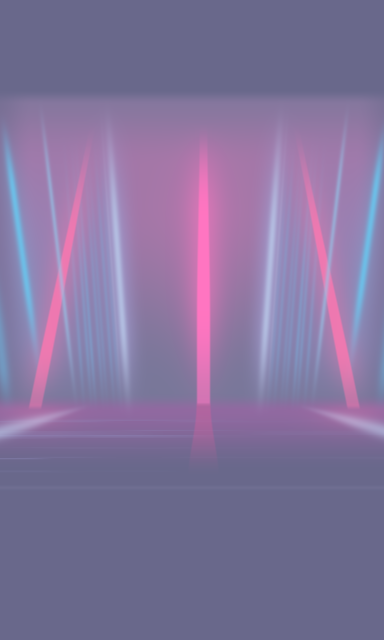
A Shadertoy shader for this background:

```glsl
const vec3 SLATE = vec3(0.410, 0.408, 0.545);
const vec3 MAUVE = vec3(0.640, 0.465, 0.655);
const vec3 DUSK = vec3(0.470, 0.465, 0.600);
const vec3 HAZE = vec3(0.560, 0.540, 0.740);
const vec3 PINK = vec3(1.000, 0.460, 0.755);
const vec3 ROSE = vec3(0.960, 0.470, 0.690);
const vec3 CYAN = vec3(0.430, 0.740, 0.900);
const vec3 ICE = vec3(0.730, 0.800, 0.920);
const vec3 PLUM = vec3(0.570, 0.410, 0.630);

const float ROOM_TOP = 0.857;
const float ROOM_BOTTOM = 0.241;
const float HORIZON = 0.368;
const float MIRROR_X = 0.506;
const float CENTER_X = 0.530;
const int FINE_BEAMS = 7;
const float STREAK_ROWS = 190.0;

float hash(float n) {
    n = fract(n * 0.1031);
    n *= n + 33.33;
    return fract(n * (n + n));
}

float noise(float x) {
    float f = fract(x);
    return mix(hash(floor(x)), hash(floor(x) + 1.0), f * f * (3.0 - 2.0 * f));
}

float bell(float x, float width) {
    return exp(-x * x / (width * width));
}

// Horizontal distance to the line from top to bottom
float lineOffset(vec2 p, vec2 top, vec2 bottom) {
    return p.x - mix(bottom.x, top.x, (p.y - bottom.y) / (top.y - bottom.y));
}

// Vertical fade: rises over the foot, dies away towards the head
float fade(float y, float foot, float full, float dim, float head) {
    return smoothstep(foot, full, y) * (1.0 - smoothstep(dim, head, y));
}

float strip(float d, float halfWidth) {
    float soft = 0.0015 + 0.7 / iResolution.x;
    return 1.0 - smoothstep(halfWidth - soft, halfWidth + soft, abs(d));
}

vec3 wall(vec2 p, vec2 m) {
    vec3 col = mix(DUSK, MAUVE, smoothstep(0.40, 0.68, p.y));
    col = mix(col, DUSK, 0.75 * smoothstep(0.74, 0.86, p.y));
    float side = smoothstep(0.13, 0.26, m.x);
    col = mix(col, HAZE, 0.55 * side * fade(p.y, 0.34, 0.48, 0.58, 0.86));
    return mix(col, SLATE, 0.5 * smoothstep(0.42, 0.52, m.x));
}

vec3 floorColor(vec2 p, vec2 m) {
    float depth = (HORIZON - p.y) / (HORIZON - ROOM_BOTTOM);
    vec3 col = mix(PLUM, SLATE, smoothstep(0.0, 0.85, depth));
    // Thin horizontal reflections, strongest on the left
    float row = p.y * STREAK_ROWS;
    float streak = smoothstep(0.55, 1.0, noise(row));
    streak *= smoothstep(0.25, 0.75, noise(p.x * 5.0 + floor(row) * 7.3));
    streak *= fade(p.y, 0.25, 0.29, 0.33, 0.36) * (1.0 - 0.8 * smoothstep(0.2, 0.7, p.x));
    col = mix(col, HAZE, 0.6 * streak);
    // Pale bands running out to the sides
    float band = p.y - mix(0.365, 0.325, (m.x - 0.28) / 0.226);
    float spread = mix(0.004, 0.012, smoothstep(0.28, 0.50, m.x));
    col = mix(col, ICE, 0.6 * bell(band, spread) * smoothstep(0.26, 0.42, m.x));
    return mix(col, ROSE, 0.22 * bell(m.x - 0.41, 0.09) * bell(p.y - 0.355, 0.025));
}

vec3 sideBeams(vec3 col, vec2 m) {
    // Broad white beam with a bright core
    float d = lineOffset(m, vec2(0.226, 0.83), vec2(0.172, 0.368));
    float level = fade(m.y, 0.34, 0.50, 0.62, 0.85);
    col = mix(col, HAZE + 0.06, 0.65 * level * bell(d, 0.033));
    col = mix(col, ICE, level * (0.75 * bell(d, 0.010) + 0.2 * bell(d - 0.018, 0.004)));

    // Fan of fine blue beams
    for (int i = 0; i < FINE_BEAMS; i++) {
        float k = float(i);
        float foot = 0.192 + 0.015 * k + 0.006 * hash(k + 3.0);
        d = lineOffset(m, vec2(foot + 0.058, 0.83), vec2(foot, 0.368));
        level = fade(m.y, 0.35, 0.46, 0.50 + 0.1 * hash(k + 11.0), 0.80);
        col = mix(col, mix(CYAN, HAZE, 0.35), (0.22 + 0.3 * hash(k + 21.0)) * level * bell(d, 0.005));
    }

    // Outer cyan beams
    d = lineOffset(m, vec2(0.496, 0.805), vec2(0.409, 0.44));
    level = fade(m.y, 0.37, 0.56, 0.70, 0.83);
    col = mix(col, CYAN, level * (0.8 * bell(d, 0.010) + 0.2 * bell(d, 0.032)));
    d = lineOffset(m, vec2(0.535, 0.62), vec2(0.489, 0.375));
    col = mix(col, CYAN, 0.5 * fade(m.y, 0.35, 0.43, 0.48, 0.62) * bell(d, 0.016));

    // Leaning pink beam
    d = lineOffset(m, vec2(0.269, 0.79), vec2(0.414, 0.365));
    level = fade(m.y, 0.355, 0.45, 0.62, 0.82);
    col = mix(col, ROSE, 0.35 * level * bell(d, 0.045));
    level = fade(m.y, 0.358, 0.368, 0.62, 0.81) * mix(0.5, 0.9, smoothstep(0.36, 0.46, m.y));
    col = mix(col, ROSE, level * strip(d, mix(0.016, 0.007, smoothstep(0.37, 0.79, m.y))));

    // Thin beam crossing the pink one
    d = lineOffset(m, vec2(0.399, 0.83), vec2(0.308, 0.368));
    return mix(col, mix(CYAN, ICE, 0.5), 0.6 * fade(m.y, 0.35, 0.52, 0.70, 0.85) * bell(d, 0.006));
}

vec3 centerBeam(vec3 col, vec2 p) {
    float d = p.x - CENTER_X;
    float level = fade(p.y, 0.34, 0.56, 0.66, 0.82);
    col = mix(col, PINK, level * (0.40 * bell(d, 0.045) + 0.15 * bell(d, 0.10)));
    level = fade(p.y, 0.364, 0.372, 0.66, 0.81) * mix(0.65, 1.0, smoothstep(0.37, 0.52, p.y));
    col = mix(col, PINK, level * strip(d, mix(0.017, 0.010, smoothstep(0.5, 0.8, p.y))));
    // Widening reflection on the floor
    float width = mix(0.040, 0.018, smoothstep(0.25, HORIZON, p.y));
    return mix(col, PINK * 0.82, 0.5 * fade(p.y, 0.25, 0.36, 0.366, 0.372) * strip(d, width));
}

void mainImage(out vec4 fragColor, in vec2 fragCoord) {
    vec2 p = fragCoord / iResolution.xy;
    vec2 m = vec2(abs(p.x - MIRROR_X), p.y);
    vec3 room = mix(floorColor(p, m), wall(p, m), smoothstep(HORIZON - 0.012, HORIZON + 0.018, p.y));
    room = centerBeam(sideBeams(room, m), p);
    float inside = fade(p.y, ROOM_BOTTOM - 0.004, ROOM_BOTTOM + 0.004, ROOM_TOP - 0.02, ROOM_TOP + 0.004);
    vec3 col = mix(SLATE, room, inside);
    col += 0.025 * bell(p.y - ROOM_BOTTOM + 0.003, 0.003);
    fragColor = vec4(col, 1.0);
}
```
